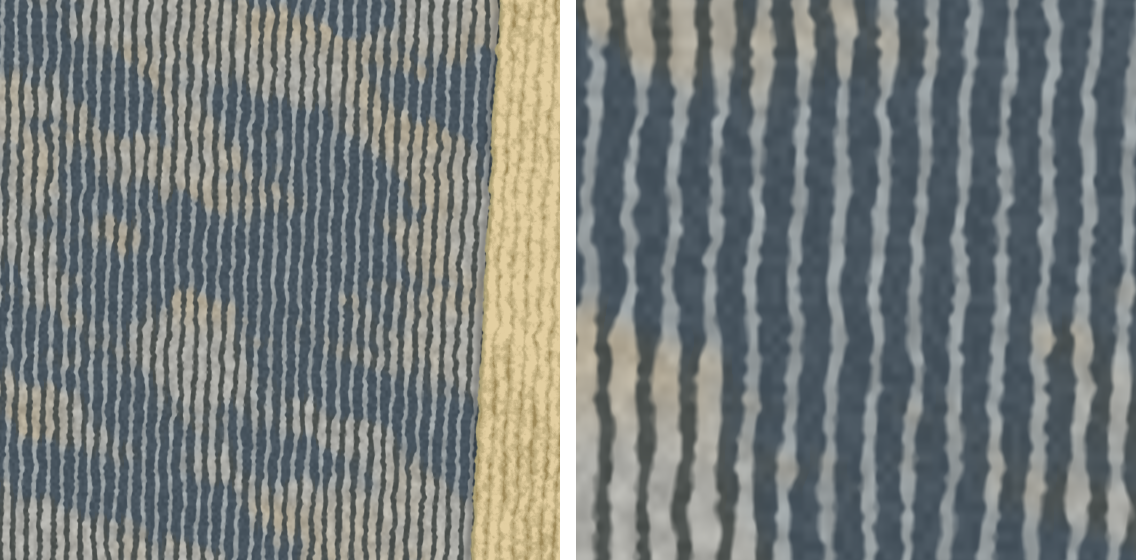
Left, the full canvas; right, a detail of the centre.
Write a WebGL 2 fragment shader that draws this texture.

```glsl
#version 300 es
precision highp float;
// Ribbed cloth: about 41 narrow, slightly fanned vertical ribs of pale grey on
// charcoal, thinned by slate-blue patches, beside a straw-yellow ribbed border.
// Ribs come from a repeated coordinate; value noise drives wobble and wear.
uniform vec2 u_resolution;
out vec4 fragColor;

float hash(vec2 p) {
    return fract(sin(dot(p, vec2(127.1, 311.7))) * 43758.545);
}

float noise(vec2 p) {
    vec2 i = floor(p), f = fract(p);
    f = f * f * (3.0 - 2.0 * f);
    return mix(mix(hash(i), hash(i + vec2(1, 0)), f.x),
               mix(hash(i + vec2(0, 1)), hash(i + vec2(1, 1)), f.x), f.y);
}

float fbm(vec2 p) {
    float sum = 0.0, amp = 0.5;
    for (int i = 0; i < 4; i++) {
        sum += amp * noise(p);
        p = p * 2.03 + 17.3;
        amp *= 0.5;
    }
    return sum / 0.9375;
}

// Pale grey ribs over a dark ground; across counts the ribs
vec3 greyCloth(vec2 p, float across, float grain) {
    float id = floor(across);
    float offCenter = abs(fract(across) - 0.5);

    // Slanted patches whose ends are ragged from rib to rib
    float ragged = (hash(vec2(id, 3.0)) - 0.5) * 0.025;
    vec2 drift = vec2(p.x * 3.6, (p.y + 0.3 * p.x + ragged) * 6.5);
    float worn = smoothstep(0.49, 0.63, fbm(drift + vec2(4.0, 9.0)));

    // Rib width varies with patches, along its length and in the fibres
    float halfWidth = mix(0.31, 0.15, worn);
    halfWidth += 0.07 * (noise(vec2(id * 7.3, p.y * 32.0)) - 0.5);
    halfWidth += 0.10 * (grain - 0.5);
    float rib = 1.0 - smoothstep(halfWidth - 0.09, halfWidth + 0.09, offCenter);

    float warmth = smoothstep(0.48, 0.72, fbm(p * 4.0 + 31.0)) * (1.0 - worn);
    vec3 ground = mix(vec3(0.30, 0.32, 0.31), vec3(0.28, 0.33, 0.37), worn);
    vec3 pale = mix(vec3(0.68, 0.68, 0.66), vec3(0.59, 0.62, 0.63), worn);
    pale = mix(pale, vec3(0.70, 0.65, 0.55), warmth * 0.7);
    pale *= 0.91 + 0.18 * noise(vec2(across * 2.5, p.y * 75.0));
    return mix(ground, pale, rib) + (grain - 0.5) * 0.06;
}

// Straw-coloured border with soft, frayed grooves
vec3 strawBorder(vec2 p, float across, float grain) {
    float wave = 0.3 * (noise(vec2(across * 0.8, p.y * 28.0)) - 0.5);
    float ridge = 0.5 + 0.5 * cos(6.2832 * (across + wave - 0.4));
    float fray = fbm(vec2(across * 3.0 + p.y * 12.0, p.y * 95.0));
    float patches = fbm(p * vec2(9.0, 7.0) + 52.0);
    float tone = 0.25 + 0.5 * sqrt(ridge) + 0.75 * (fray - 0.5)
               + 0.6 * (patches - 0.5) + 0.25 * (grain - 0.5);
    vec3 color = mix(vec3(0.62, 0.54, 0.35), vec3(0.76, 0.69, 0.51),
                     smoothstep(0.0, 0.45, tone));
    return mix(color, vec3(0.89, 0.81, 0.63), smoothstep(0.4, 0.8, tone));
}

void main() {
    vec2 p = gl_FragCoord.xy / u_resolution;

    // Straighten the lean, which grows toward the right
    float u = p.x - p.y * (0.02 + 0.035 * p.x);
    float across = u * 41.3 + 0.1;
    float grain = noise(p * vec2(210.0, 170.0));

    // Small sideways wobble, partly shared by neighbouring ribs
    across += 0.22 * (noise(vec2(across * 0.7, p.y * 30.0)) - 0.5);
    across += 0.14 * (noise(vec2(across * 0.9, p.y * 80.0) + 40.0) - 0.5);

    // Join the two cloths along a frayed seam
    float seam = u - 0.8405 + 0.006 * (noise(vec2(5.0, p.y * 45.0)) - 0.5)
               + 0.003 * (grain - 0.5);
    vec3 grey = greyCloth(p, across, grain);
    grey *= 1.0 - 0.22 * smoothstep(-0.016, -0.003, seam);
    vec3 straw = strawBorder(p, across, grain);
    straw = mix(vec3(0.66, 0.62, 0.45), straw, smoothstep(0.0, 0.009, seam));
    fragColor = vec4(mix(grey, straw, smoothstep(-0.002, 0.002, seam)), 1.0);
}
```
